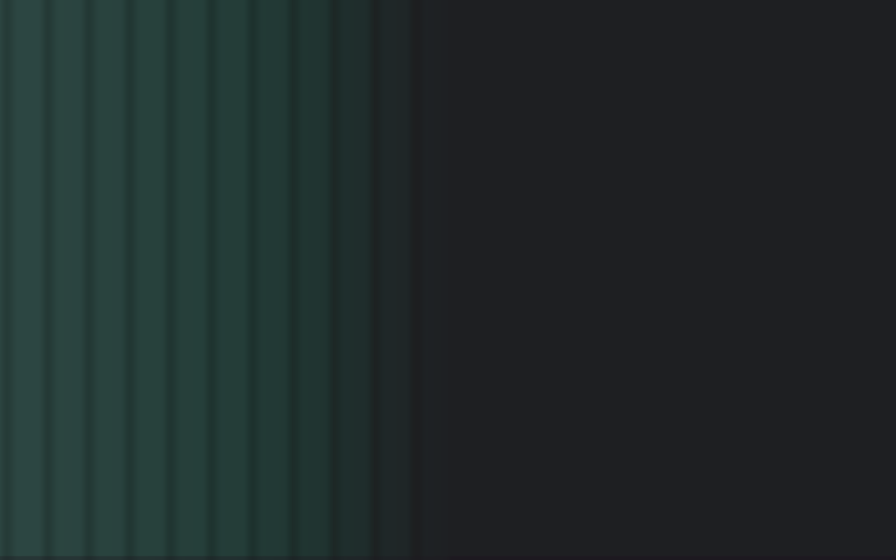
Reproduce this background procedurally as a WebGL 1 fragment shader.

```glsl
precision highp float;
// Soft vertical teal pleats that fade into a flat charcoal field.

uniform vec2 u_resolution;

// Colours along the fade, from left to right
const vec3 PALE_TEAL = vec3(0.178, 0.280, 0.263);
const vec3 TEAL      = vec3(0.139, 0.238, 0.219);
const vec3 DEEP_TEAL = vec3(0.124, 0.200, 0.188);
const vec3 SLATE     = vec3(0.121, 0.157, 0.159);
const vec3 CHARCOAL  = vec3(0.118, 0.122, 0.134);
const vec3 BASE_LINE = vec3(0.115, 0.095, 0.125);

// Pleat layout, in canvas widths
const float PLEAT_WIDTH  = 0.0456;
const float PLEAT_OFFSET = 0.0072;
const float PLEAT_END    = 0.505;
const float STEPPING     = 0.45;   // how far each pleat flattens the fade

// Crease shading, in pleat widths
const float CREASE_LEFT  = 0.22;
const float CREASE_RIGHT = 0.30;
const float CREASE_DEPTH = 0.17;

const float BASE_HEIGHT  = 0.007;  // in canvas heights

// Horizontal fade through the colour stops
vec3 fadeColor(float x) {
  vec3 color = mix(PALE_TEAL, TEAL, clamp(x / 0.27, 0.0, 1.0));
  color = mix(color, DEEP_TEAL, clamp((x - 0.27) / 0.09, 0.0, 1.0));
  color = mix(color, SLATE, clamp((x - 0.36) / 0.07, 0.0, 1.0));
  return mix(color, CHARCOAL, clamp((x - 0.43) / 0.07, 0.0, 1.0));
}

// Soft dark valley around each pleat boundary
float crease(float phase) {
  float leftSide = smoothstep(1.0 - CREASE_LEFT, 1.0, phase);
  float rightSide = 1.0 - smoothstep(0.0, CREASE_RIGHT, phase);
  return max(leftSide, rightSide);
}

void main() {
  vec2 uv = gl_FragCoord.xy / u_resolution;
  vec2 pixel = 1.0 / u_resolution;

  // Position inside the repeating pleat
  float pleat = (uv.x - PLEAT_OFFSET) / PLEAT_WIDTH;
  float phase = fract(pleat);
  float center = (floor(pleat) + 0.5) * PLEAT_WIDTH + PLEAT_OFFSET;

  // Fade, partly flattened within each pleat, with shaded creases
  vec3 color = fadeColor(mix(uv.x, center, STEPPING));
  color *= 1.0 - CREASE_DEPTH * crease(phase);

  // Flat field on the right
  float field = smoothstep(PLEAT_END - 0.008, PLEAT_END + pixel.x, uv.x);
  color = mix(max(color, CHARCOAL * 0.95), CHARCOAL, field);

  // Thin dark line along the bottom
  float base = 1.0 - smoothstep(BASE_HEIGHT - pixel.y, BASE_HEIGHT + pixel.y, uv.y);
  color = mix(color, BASE_LINE, base * mix(0.35, 0.9, field));

  gl_FragColor = vec4(color, 1.0);
}
```
